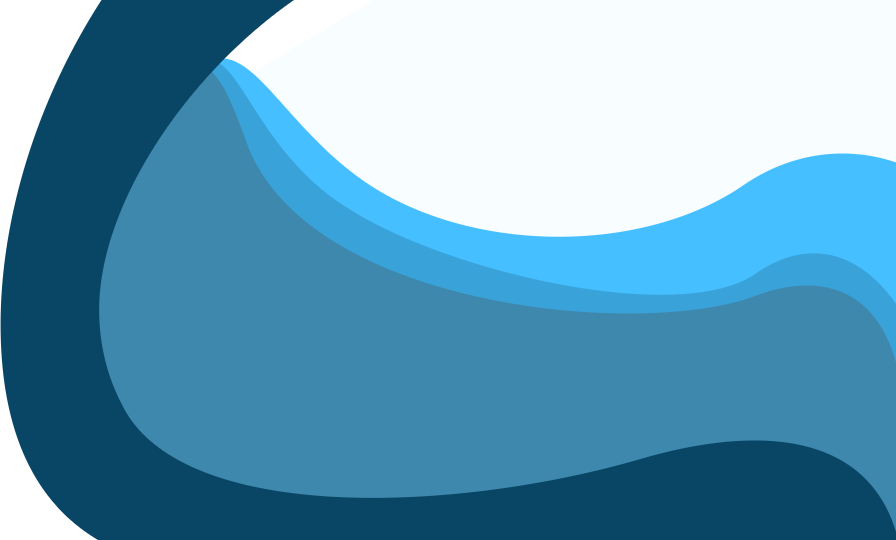
Give the GLSL for this background, as a WebGL 2 fragment shader.

```glsl
#version 300 es
precision highp float;

uniform vec2 u_resolution;
out vec4 fragColor;

// Signed distance below a cubic Bezier whose x grows steadily
float belowBezier(vec2 p, vec2 a, vec2 b, vec2 c, vec2 d) {
    vec2 c1 = 3.0 * (b - a);
    vec2 c2 = 3.0 * (c - 2.0 * b + a);
    vec2 c3 = d - a + 3.0 * (b - c);
    float t = 0.5, stride = 0.25;
    for (int i = 0; i < 18; i++) {
        float x = a.x + t * (c1.x + t * (c2.x + t * c3.x));
        t += x < p.x ? stride : -stride;
        stride *= 0.5;
    }
    float y = a.y + t * (c1.y + t * (c2.y + t * c3.y));
    vec2 tangent = normalize(c1 + t * (2.0 * c2 + 3.0 * t * c3));
    return (y - p.y) * tangent.x;
}

// Two joined segments
float belowPath(vec2 p, vec2 a, vec2 b, vec2 c, vec2 d, vec2 e, vec2 f, vec2 g) {
    if (p.x < d.x) return belowBezier(p, a, b, c, d);
    return belowBezier(p, d, e, f, g);
}

// Three joined segments
float belowWave(vec2 p, vec2 a, vec2 b, vec2 c, vec2 d, vec2 e, vec2 f, vec2 g,
                vec2 h, vec2 i, vec2 j) {
    if (p.x < g.x) return belowPath(p, a, b, c, d, e, f, g);
    return belowBezier(p, g, h, i, j);
}

float cover(float dist) {
    float pixel = 4.62 / u_resolution.y;
    return clamp(dist / pixel + 0.5, 0.0, 1.0);
}

void main() {
    vec2 p = gl_FragCoord.xy / u_resolution * vec2(7.68, 4.62);

    // Pale sky with a white corner
    float corner = dot(p - vec2(3.2, 4.62), vec2(-0.516, 0.857));
    vec3 color = mix(vec3(0.973, 0.992, 1.0), vec3(1.0), cover(corner));

    // Three stacked waves, brightest behind
    float backWave = belowWave(p,
        vec2(1.90, 4.12), vec2(2.22, 4.12), vec2(2.50, 3.50), vec2(3.12, 3.07),
        vec2(4.00, 2.46), vec2(5.46, 2.43), vec2(6.35, 3.02),
        vec2(6.76, 3.31), vec2(7.24, 3.38), vec2(7.68, 3.23));
    color = mix(color, vec3(0.27, 0.75, 1.0), cover(backWave));

    float middleWave = belowWave(p,
        vec2(1.85, 4.09), vec2(2.08, 4.02), vec2(2.28, 3.27), vec2(2.98, 2.84),
        vec2(3.80, 2.31), vec2(5.76, 1.84), vec2(6.45, 2.26),
        vec2(6.86, 2.56), vec2(7.32, 2.53), vec2(7.68, 2.02));
    color = mix(color, vec3(0.224, 0.635, 0.85), cover(middleWave));

    float frontWave = belowWave(p,
        vec2(1.80, 4.02), vec2(1.93, 3.90), vec2(2.00, 3.70), vec2(2.10, 3.44),
        vec2(2.57, 2.00), vec2(5.45, 1.72), vec2(6.45, 2.08),
        vec2(7.02, 2.30), vec2(7.50, 2.16), vec2(7.68, 1.52));
    color = mix(color, vec3(0.243, 0.533, 0.68), cover(frontWave));

    // Dark frame: the ground, and the side band with swapped axes
    float ground = belowPath(p,
        vec2(1.04, 1.17), vec2(1.52, 0.15), vec2(3.85, 0.22), vec2(5.48, 0.69),
        vec2(6.50, 0.99), vec2(7.42, 0.92), vec2(7.68, 0.07));
    float innerEdge = belowPath(p.yx,
        vec2(1.17, 1.04), vec2(1.40, 0.92), vec2(1.67, 0.85), vec2(1.97, 0.85),
        vec2(2.87, 0.85), vec2(3.98, 1.60), vec2(4.62, 2.52));
    color = mix(color, vec3(0.035, 0.273, 0.396), cover(max(ground, innerEdge)));

    // White outside the frame
    float outerEdge = belowPath(p.yx,
        vec2(0.00, 0.84), vec2(0.32, 0.30), vec2(0.92, 0.01), vec2(1.82, 0.005),
        vec2(2.72, 0.00), vec2(3.74, 0.30), vec2(4.62, 0.87));
    color = mix(color, vec3(1.0), cover(outerEdge));

    fragColor = vec4(color, 1.0);
}
```
